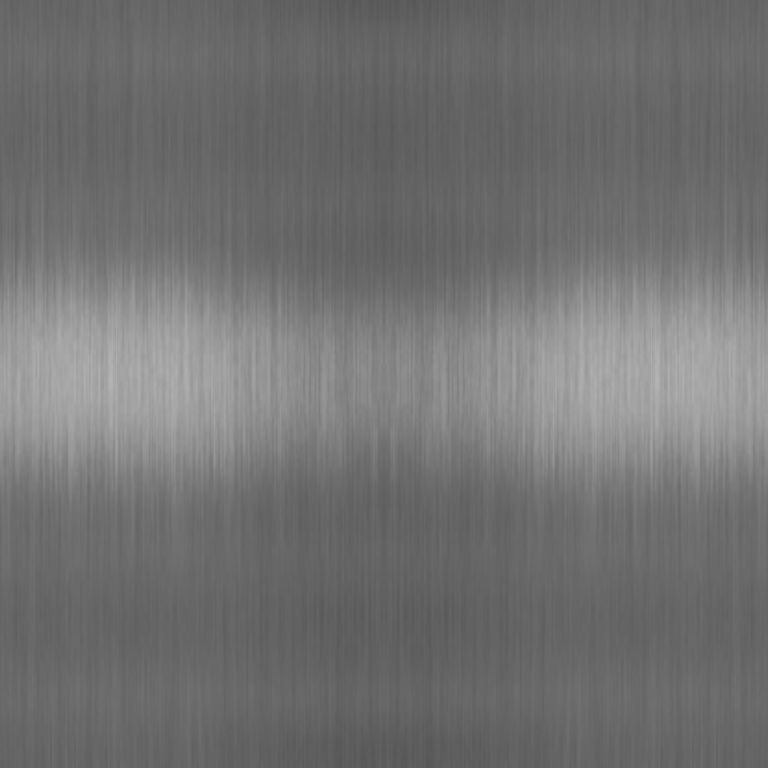
Write a Shadertoy shader that draws this texture.

```glsl
// Brushed steel plate: fine vertical scratches mirrored about the centre line,
// crossed by one wide horizontal sheen and a few faint reflections.
// Stretched value noise makes the grain; bell curves make the light.

// Integer hash of a lattice cell, 0 to 1.
float hash(ivec2 cell, int seed) {
    uint h = uint(cell.x) * 1597334677u ^ uint(cell.y) * 3812015801u;
    h ^= uint(seed) * 2798796415u;
    h = (h ^ (h >> 16)) * 2146121005u;
    h = (h ^ (h >> 15)) * 2221713035u;
    h ^= h >> 16;
    return float(h >> 8) / 16777216.0;
}

// Smooth value noise, -1 to 1.
float valueNoise(vec2 p, int seed) {
    ivec2 cell = ivec2(floor(p));
    vec2 t = fract(p);
    t = t * t * (3.0 - 2.0 * t);
    float low = mix(hash(cell, seed), hash(cell + ivec2(1, 0), seed), t.x);
    float high = mix(hash(cell + ivec2(0, 1), seed), hash(cell + ivec2(1, 1), seed), t.x);
    return 2.0 * mix(low, high, t.y) - 1.0;
}

// Octaves of long scratches, from narrow stripes to hairlines.
float scratches(vec2 p) {
    float sum = 0.0;
    vec2 scale = vec2(56.0, 2.0);
    float weight = 0.11;
    for (int i = 0; i < 4; i++) {
        sum += weight * valueNoise(p * scale, i + 3);
        scale *= vec2(1.95, 1.7);
        weight *= 1.55;
    }
    return sum;
}

// Sparse bright hairlines that run most of the height.
float brightLines(vec2 p) {
    float line = 0.5 + 0.5 * valueNoise(p * vec2(290.0, 2.5), 29);
    return smoothstep(0.80, 1.0, line);
}

// Soft bump of height one around a centre.
float bell(float x, float centre, float width) {
    float d = (x - centre) / width;
    return exp(-d * d);
}

// Main sheen: broad and bright at the sides, narrow and dim in the middle.
float sheen(float y, float fromAxis) {
    float side = smoothstep(0.0, 0.34, fromAxis);
    float d = y - 0.510;
    float width = d > 0.0 ? mix(0.106, 0.136, side) : mix(0.118, 0.132, side);
    float peak = mix(0.150, 0.258, side) - 0.030 * smoothstep(0.40, 0.5, fromAxis);
    return peak * exp(-pow(abs(d) / width, 2.4));
}

// Dark steel with faint reflections above and below the sheen.
float baseTone(float y, float fromAxis) {
    float tone = mix(0.373, 0.397, smoothstep(0.0, 0.3, fromAxis));
    tone += 0.022 * bell(y, 0.925, 0.045);
    tone += 0.018 * bell(y, 0.735, 0.045);
    tone += 0.020 * bell(y, 0.275, 0.045);
    tone += 0.022 * bell(y, 0.095, 0.045);
    tone -= 0.020 * bell(fromAxis, 0.0, 0.16) * (bell(y, 1.0, 0.03) + bell(y, 0.02, 0.04));
    return tone;
}

void mainImage(out vec4 fragColor, in vec2 fragCoord) {
    vec2 uv = fragCoord / iResolution.xy;
    float fromAxis = abs(uv.x - 0.5);
    vec2 folded = vec2(fromAxis, uv.y);

    // Surface grain
    float streak = scratches(folded);
    float lines = brightLines(folded);
    float fleck = valueNoise(folded * vec2(380.0, 60.0), 17);
    float speck = valueNoise(folded * vec2(300.0, 170.0), 23);

    // Scratches shift the ends of the sheen slightly.
    float raggedY = 0.510 + (uv.y - 0.510) * (1.0 - 0.08 * streak);
    float light = sheen(raggedY, fromAxis);

    // Scratches catch more light inside the sheen, most of all near the axis.
    float glow = smoothstep(0.0, 0.14, light);
    float contrast = mix(1.0, 1.25, bell(fromAxis, 0.10, 0.16));
    float tone = baseTone(uv.y, fromAxis) + light;
    tone += streak * mix(0.030, 0.054 * contrast, glow);
    tone += lines * mix(0.018, 0.036, glow);
    tone += fleck * mix(0.007, 0.016, glow);
    tone += speck * mix(0.004, 0.008, glow);

    fragColor = vec4(vec3(clamp(tone, 0.0, 1.0)), 1.0);
}
```
